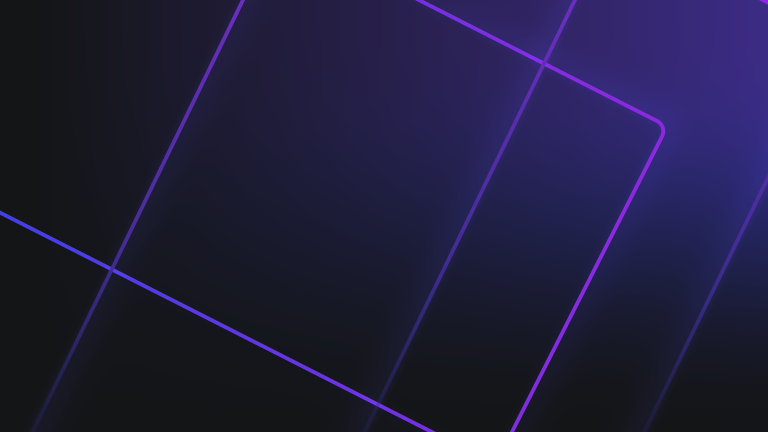
Give the GLSL for this background, as a Shadertoy shader.

```glsl
// Slanted neon strokes over a dark backdrop lit violet from the upper right.
// A rotated rounded frame and three fading diagonals are drawn from distance
// functions; lengths are measured in canvas heights.

const vec2 FRAME_AXIS = vec2(0.8916, -0.4529);
const vec2 RAY_AXIS = vec2(0.4378, 0.8991);
const float STROKE_HALF = 0.0044;

// Signed distance to an infinite line, positive on its right side
float lineDistance(vec2 p, vec2 origin, vec2 axis) {
    return dot(p - origin, vec2(axis.y, -axis.x));
}

float roundedBox(vec2 p, vec2 halfSize, float radius) {
    vec2 q = abs(p) - halfSize + radius;
    return length(max(q, 0.0)) + min(max(q.x, q.y), 0.0) - radius;
}

float stroke(float d, float halfWidth, float pixel) {
    return 1.0 - smoothstep(halfWidth - 0.6 * pixel, halfWidth + 0.6 * pixel, abs(d));
}

// Soft halo that falls off quickly on one side and slowly on the other
float sideGlow(float d, float reach) {
    float falloff = d > 0.0 ? reach : reach * 0.25;
    return exp(-d * d / (falloff * falloff));
}

vec3 backdrop(vec2 uv) {
    const vec3 night = vec3(0.078, 0.083, 0.090);
    const vec3 blueTint = vec3(0.20, 0.22, 1.0);
    const vec3 violetTint = vec3(0.37, 0.20, 1.0);
    float across = clamp((uv.x - 0.05) / 0.95, 0.0, 1.0);
    float upward = smoothstep(0.0, 0.78, uv.y);
    vec3 tint = mix(blueTint, violetTint, smoothstep(0.3, 0.95, uv.y));
    return night + tint * 0.43 * across * upward;
}

// Three diagonals that dim towards the bottom
vec3 addRays(vec3 color, vec2 p, float pixel) {
    vec3 rayColor = mix(vec3(0.16, 0.17, 0.48), vec3(0.42, 0.18, 0.75), p.y);
    float strength = smoothstep(-0.2, 0.5, p.y);
    for (int i = 0; i < 3; i++) {
        float k = float(i);
        vec2 top = vec2(0.5625 + k * (0.829 - 0.0606 * k), 1.0);
        float d = lineDistance(p, top, RAY_AXIS);
        float side = i == 0 ? 1.0 : -1.0;
        color += vec3(0.018, 0.016, 0.06) * sideGlow(d * side, 0.05);
        color = mix(color, rayColor, strength * stroke(d, STROKE_HALF, pixel));
    }
    return color;
}

// Bright rounded frame, plus the edge of a neighbour in the top right
vec3 addFrame(vec3 color, vec2 p, float pixel) {
    const vec2 halfSize = vec2(2.0, 0.439);
    vec2 center = vec2(1.346, 0.3165) - FRAME_AXIS * halfSize.x;
    vec2 normal = vec2(-FRAME_AXIS.y, FRAME_AXIS.x);
    vec2 local = vec2(dot(p - center, FRAME_AXIS), dot(p - center, normal));
    float d = roundedBox(local, halfSize, 0.027);
    float neighbour = lineDistance(p, vec2(1.766, 1.0), FRAME_AXIS);
    vec3 frameColor = mix(vec3(0.26, 0.25, 0.90), vec3(0.55, 0.16, 0.88),
                          clamp(p.x / 1.45, 0.0, 1.0));
    float glow = sideGlow(d, 0.05) * smoothstep(0.5, 1.4, p.x);
    color += vec3(0.018, 0.014, 0.06) * glow;
    float mask = max(stroke(d, STROKE_HALF, pixel), stroke(neighbour, STROKE_HALF, pixel));
    return mix(color, frameColor, mask);
}

void mainImage(out vec4 fragColor, in vec2 fragCoord) {
    vec2 uv = fragCoord / iResolution.xy;
    vec2 p = fragCoord / iResolution.y;
    float pixel = 1.0 / iResolution.y;

    vec3 color = backdrop(uv);
    color = addFrame(color, p, pixel);
    color = addRays(color, p, pixel);
    fragColor = vec4(color, 1.0);
}
```
